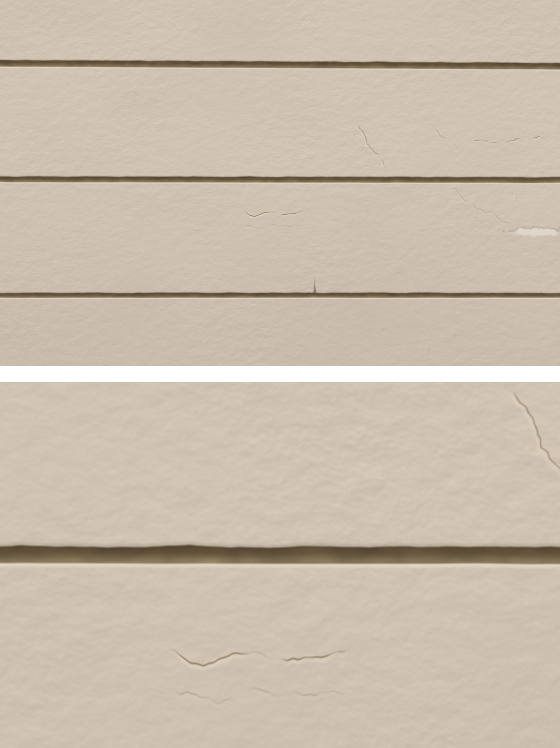
Top: the whole. Bottom: its middle third, enlarged.
Write a Shadertoy shader that draws this texture.

```glsl
// Cream plaster wall with three horizontal shadow grooves, fine relief, cracks and chips.

const vec3 PLASTER = vec3(0.808, 0.755, 0.692);
const vec3 GROOVE_DARK = vec3(0.37, 0.31, 0.22);
const vec3 GROOVE_LIGHT = vec3(0.52, 0.46, 0.35);
const vec3 LIP = vec3(0.90, 0.86, 0.79);
const vec3 CHIP = vec3(0.87, 0.84, 0.80);
const float FIRST_GROOVE = 0.193;
const float SPACING = 0.317;
const int CRACKS = 9;

// Random gradient in [-1, 1] for a lattice point
vec2 gradientAt(vec2 cell) {
    vec3 q = fract(cell.xyx * vec3(0.1031, 0.1030, 0.0973));
    q += dot(q, q.yzx + 33.33);
    return 2.0 * fract((q.xx + q.yz) * q.zy) - 1.0;
}

float gradientNoise(vec2 p) {
    vec2 i = floor(p), f = p - i;
    vec2 u = f * f * f * (f * (f * 6.0 - 15.0) + 10.0);
    float a = dot(gradientAt(i), f);
    float b = dot(gradientAt(i + vec2(1, 0)), f - vec2(1, 0));
    float c = dot(gradientAt(i + vec2(0, 1)), f - vec2(0, 1));
    float d = dot(gradientAt(i + vec2(1, 1)), f - vec2(1, 1));
    return mix(mix(a, b, u.x), mix(c, d, u.x), u.y);
}

float fbm(vec2 p, int octaves) {
    float sum = 0.0, amp = 0.5;
    for (int i = 0; i < octaves; i++) {
        sum += amp * gradientNoise(p);
        p = mat2(1.6, 1.2, -1.2, 1.6) * p + 17.3;
        amp *= 0.6;
    }
    return sum;
}

// Trowelled surface height, stretched sideways
float plasterHeight(vec2 p) {
    vec2 warp = 0.006 * vec2(gradientNoise(p * 12.0), gradientNoise(p * 12.0 + 40.0));
    return fbm((p + warp) * vec2(32.0, 46.0), 4);
}

// Slope towards a light from the upper left
float relief(vec2 p) {
    return plasterHeight(p) - plasterHeight(p + vec2(-0.001, 0.003));
}

// Ragged crack from a to b: x = dark line, y = lit edge below it
vec2 crack(vec2 p, vec2 a, vec2 b, float seed, float aa) {
    vec2 dir = b - a;
    float len = length(dir);
    dir /= len;
    float along = dot(p - a, dir);
    float off = dot(p - a, vec2(-dir.y, dir.x));
    off += len * 0.13 * gradientNoise(vec2(along * 26.0, seed))
         + 0.005 * gradientNoise(vec2(along * 110.0, seed + 5.0));
    float ends = smoothstep(0.0, 0.01, along) * smoothstep(len, len - 0.01, along);
    float broken = smoothstep(-0.25, 0.2, gradientNoise(vec2(along * 45.0, seed + 9.0)));
    float width = 0.0012 + aa * 0.5;
    float below = off * sign(dir.x + 0.001) + 0.003;
    return ends * broken * vec2(smoothstep(width, 0.0, abs(off)),
                                smoothstep(width * 1.8, 0.0, abs(below)));
}

vec3 addCracks(vec3 col, vec2 p, float aa) {
    // Start, end of each crack
    vec4 ends[CRACKS] = vec4[CRACKS](
        vec4(0.972, 0.657, 1.060, 0.535), vec4(1.165, 0.665, 1.253, 0.592),
        vec4(1.290, 0.618, 1.370, 0.610), vec4(1.365, 0.610, 1.478, 0.632),
        vec4(0.643, 0.413, 0.827, 0.414), vec4(0.650, 0.384, 0.827, 0.382),
        vec4(1.220, 0.485, 1.395, 0.385), vec4(1.408, 0.470, 1.409, 0.430),
        vec4(1.130, 0.160, 1.180, 0.030));
    float strength[CRACKS] = float[CRACKS](0.7, 0.45, 0.6, 0.9, 0.95, 0.35, 0.35, 0.3, 0.25);
    for (int i = 0; i < CRACKS; i++) {
        vec2 c = strength[i] * crack(p, ends[i].xy, ends[i].zw, float(i) * 7.3 + 2.4, aa);
        col = mix(col, LIP, 0.45 * c.y);
        col = mix(col, GROOVE_LIGHT, 0.75 * c.x);
    }
    return col;
}

// Pale flaked patch with a shaded upper rim
vec3 addChip(vec3 col, vec2 p, vec2 centre, vec2 size, float aa) {
    float d = length((p - centre) / size) - 1.0 + 1.5 * fbm(p * 34.0, 3);
    float soft = 0.08 + aa / size.y;
    col = mix(col, PLASTER * 0.8, 0.6 * smoothstep(0.25 + soft, 0.1, d) * step(centre.y, p.y));
    return mix(col, CHIP, smoothstep(soft, -soft, d));
}

// Grooves: tilt and width grow with the row; the upper edge is the more worn
vec3 addGroove(vec3 col, vec2 p, float aa) {
    float row = clamp(round((p.y - FIRST_GROOVE) / SPACING), 0.0, 2.0);
    float d = p.y - (FIRST_GROOVE + SPACING * row - 0.0013 * row * row * p.x);
    float halfWidth = 0.0066 + 0.0011 * row;
    float top = halfWidth + 0.004 * fbm(vec2(p.x * 14.0, row * 9.7 + 0.4), 4);
    float bottom = -halfWidth + 0.0015 * fbm(vec2(p.x * 10.0, row * 5.3 + 30.4), 3);
    float edge = 0.0008 + 0.6 * aa;

    float lip = smoothstep(bottom - 0.0055, bottom - 0.001, d) * step(d, 0.0);
    col = mix(col, LIP, 0.75 * lip);
    col *= 1.0 - 0.12 * smoothstep(top + 0.005, top, d) * step(0.0, d);

    float grime = fbm(vec2(p.x * 22.0, p.y * 45.0 + row * 8.0), 3);
    vec3 inside = mix(GROOVE_LIGHT, GROOVE_DARK, smoothstep(bottom, top * 0.5, d));
    inside *= 1.0 + 0.35 * grime - 0.1 * smoothstep(top - 0.004, top, d);
    return mix(col, inside, smoothstep(bottom - edge, bottom + edge, d)
                          * smoothstep(top + edge, top - edge, d));
}

void mainImage(out vec4 fragColor, in vec2 fragCoord) {
    vec2 p = fragCoord / iResolution.y;
    float aa = 1.0 / iResolution.y;

    // Plaster with broad tone drift and fine relief
    float tone = 0.975 + 0.035 * smoothstep(0.0, 0.6, p.y) + 0.035 * fbm(p * vec2(2.5, 5.0), 4);
    float rough = 0.8 + 0.6 * gradientNoise(p * 4.0 + 11.0);
    vec3 col = PLASTER * (tone + 0.17 * rough * relief(p));

    col = addCracks(col, p, aa);
    col = addChip(col, p, vec2(1.475, 0.366), vec2(0.065, 0.010), aa);

    // Sooty streak rising from the lowest groove
    float rise = p.y - FIRST_GROOVE;
    float spread = 0.003 + 0.006 * smoothstep(0.03, 0.0, rise);
    float streak = smoothstep(spread, 0.0, abs(p.x - 0.859 + 0.004 * gradientNoise(p * 40.0)));
    col = mix(col, GROOVE_DARK, 0.6 * streak * smoothstep(0.06, 0.01, rise) * step(0.0, rise));

    fragColor = vec4(addGroove(col, p, aa), 1.0);
}
```
